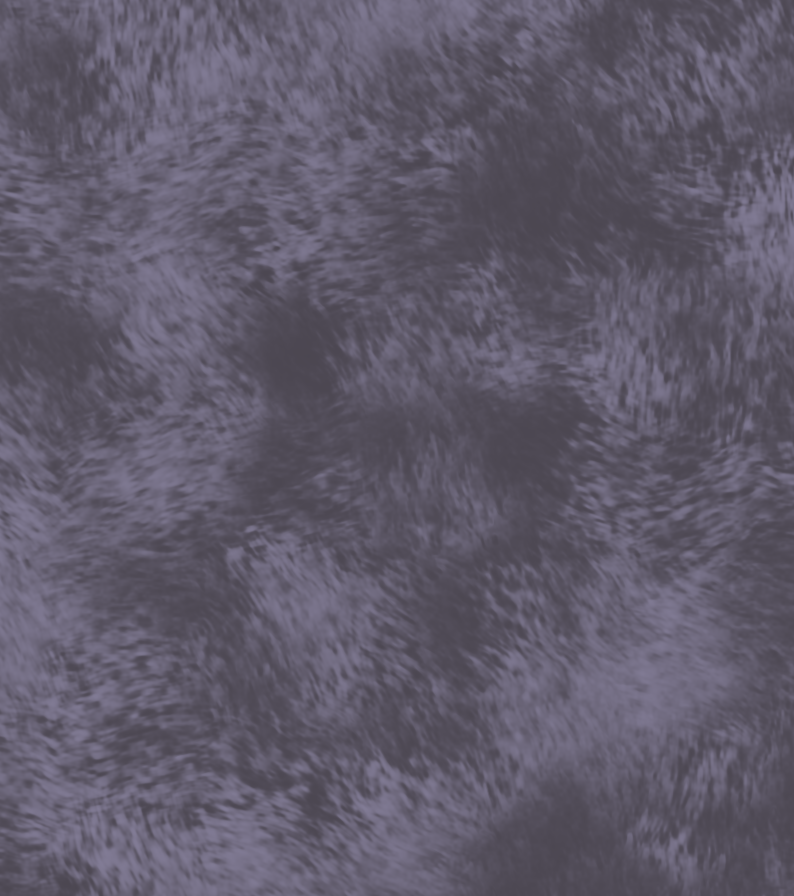
A Shadertoy shader for this texture:

```glsl
// Dusky violet paint, dabbed in cloudy patches with short directional bristle marks.
#define MID_COLOR   vec3(0.373, 0.352, 0.415)
#define TONE_STEP   vec3(0.052, 0.051, 0.066)
#define PATCH_SCALE 7.2
#define PATCH_GAIN  1.95
#define DAB_SCALE   6.5
#define BRISTLES    vec2(60.0, 150.0)
#define BRISTLE_GAIN 1.5
#define FEATHER     0.012
#define MAIN_ANGLE  -0.65
#define ANGLE_RANGE 2.0
#define CURVATURE   2.5
#define GRAIN       0.3

float hash(vec2 p) {
    vec3 q = fract(vec3(p.xyx) * 0.1031);
    q += dot(q, q.yzx + 33.33);
    return fract((q.x + q.y) * q.z);
}

vec2 hash2(vec2 p) {
    return vec2(hash(p + 17.3), hash(p + 71.9));
}

// Value noise from -1 to 1
float noise(vec2 p) {
    vec2 cell = floor(p), f = fract(p);
    f = f * f * (3.0 - 2.0 * f);
    float low = mix(hash(cell), hash(cell + vec2(1, 0)), f.x);
    float high = mix(hash(cell + vec2(0, 1)), hash(cell + vec2(1, 1)), f.x);
    return 2.0 * mix(low, high, f.y) - 1.0;
}

float fbm(vec2 p) {
    float sum = 0.0, gain = 1.0;
    for (int i = 0; i < 5; i++) {
        sum += gain * noise(p);
        p = mat2(0.8, 0.6, -0.6, 0.8) * p * 2.03 + 19.7;
        gain *= 0.52;
    }
    return sum;
}

// Blends overlapping brush dabs: xy = drag along the strokes, z = bristle marks
vec3 brushwork(vec2 p) {
    vec2 grid = p * DAB_SCALE, home = floor(grid);
    vec3 sum = vec3(0.0);
    float power = 0.0;
    for (int y = -1; y <= 1; y++)
    for (int x = -1; x <= 1; x++) {
        vec2 id = home + vec2(x, y);
        vec2 offset = grid - id - 0.25 - 0.5 * hash2(id);
        float weight = max(0.0, 1.0 - dot(offset, offset) / 1.5625);
        weight = pow(weight, 5.0) * (0.3 + hash(id + 5.1));

        // Each dab has its own direction and a slight arc
        float angle = MAIN_ANGLE + (hash(id + 43.7) - 0.5) * ANGLE_RANGE;
        vec2 along = vec2(cos(angle), sin(angle));
        vec2 local = offset / DAB_SCALE;
        vec2 q = vec2(dot(local, along), dot(local, vec2(-along.y, along.x)));
        q.y += CURVATURE * (hash(id + 91.3) - 0.5) * q.x * q.x;
        q.y += 0.004 * noise(local * 30.0 + id * 3.0);

        vec2 seed = hash2(id + 7.7) * 200.0 + 50.0;
        float marks = noise(q * BRISTLES + seed)
                    + 0.8 * noise(q * BRISTLES * vec2(1.7, 1.8) + seed.yx);
        sum += weight * vec3(along * marks, marks);
        power += weight * weight;
    }
    return sum / sqrt(max(power, 1e-8));
}

void mainImage(out vec4 fragColor, in vec2 fragCoord) {
    vec2 p = fragCoord / iResolution.y + 3.0;
    vec3 brush = brushwork(p);

    // Cloudy patches, their edges dragged out by the bristles
    float tone = PATCH_GAIN * fbm(p * PATCH_SCALE + brush.xy * FEATHER * PATCH_SCALE);

    // Marks are faint in the dark patches and uneven elsewhere
    float strength = mix(0.5, 1.0, smoothstep(-1.2, 0.3, tone));
    strength *= 1.0 + 0.5 * noise(p * 9.0 + 31.0);
    tone += BRISTLE_GAIN * strength * brush.z;
    tone += GRAIN * noise(p * 230.0);

    // Soft limits keep the paint muted, the shadows most of all
    tone = tone < 0.0 ? 1.5 * tanh(tone / 1.5) : 2.8 * tanh(tone / 2.8);
    fragColor = vec4(MID_COLOR + TONE_STEP * tone, 1.0);
}
```
